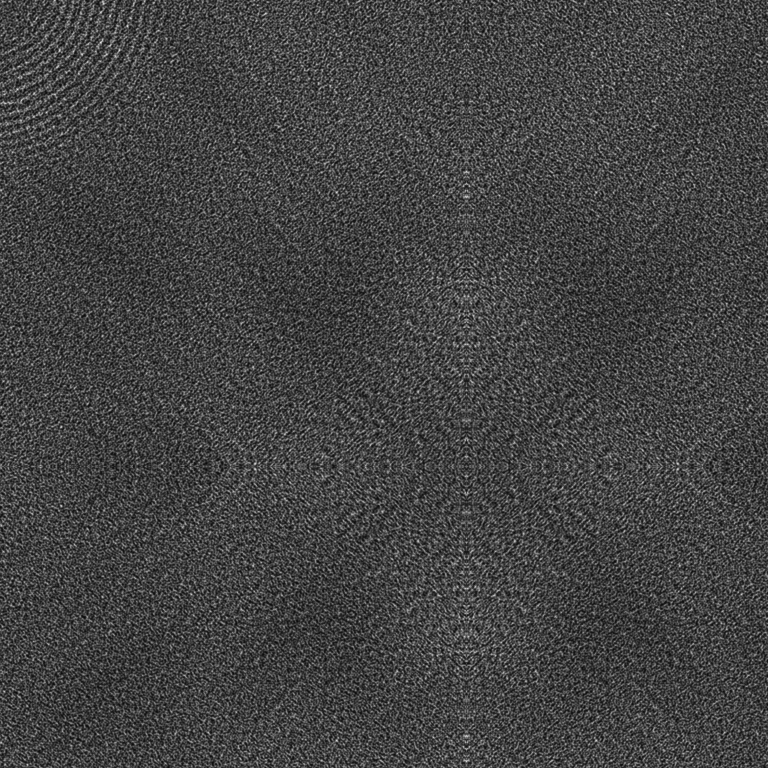
A Shadertoy shader for this texture:

```glsl
const float TAU = 6.2831853;
const vec2 MIRROR_CENTER = vec2(0.6074, 0.3926);
const vec2 RING_CENTER = vec2(0.635, 0.635);   // in folded space
const float RING_SPACING = 0.0128;
const float NOISE_DEVIATION = 0.215;

float hash(vec2 cell) {
    vec3 p = fract(vec3(cell.xyx) * 0.1031);
    p += dot(p, p.yzx + 33.33);
    return fract((p.x + p.y) * p.z);
}

mat2 rotation(float angle) {
    float c = cos(angle), s = sin(angle);
    return mat2(c, s, -s, c);
}

float cornerSlope(vec2 cell, vec2 local, vec2 corner) {
    float angle = TAU * hash(cell + corner);
    return dot(vec2(cos(angle), sin(angle)), local - corner);
}

// Gradient noise scaled to unit deviation
float gradientNoise(vec2 p) {
    vec2 cell = floor(p), f = p - cell;
    vec2 u = f * f * f * (f * (f * 6.0 - 15.0) + 10.0);
    float low = mix(cornerSlope(cell, f, vec2(0, 0)), cornerSlope(cell, f, vec2(1, 0)), u.x);
    float high = mix(cornerSlope(cell, f, vec2(0, 1)), cornerSlope(cell, f, vec2(1, 1)), u.x);
    return mix(low, high, u.y) / NOISE_DEVIATION;
}

float glow(vec2 p, vec2 center, float radius) {
    vec2 d = (p - center) / radius;
    return exp(-dot(d, d));
}

// Fine grain mixed with short streaks along the folded diagonal
float grain(vec2 p, float streakShare) {
    float speckle = gradientNoise(rotation(0.47) * p * 345.0 + 70.3);
    vec2 diagonal = rotation(TAU / 8.0) * p;
    float streak = gradientNoise(diagonal * vec2(130.0, 360.0) + 411.7);
    float mixed = mix(speckle, streak, streakShare);
    return mixed / length(vec2(1.0 - streakShare, streakShare));
}

// Slow changes of brightness and contrast
float shading(vec2 p) {
    float bright = glow(p, vec2(0.21, 0.0), 0.08) + glow(p, vec2(0.0, 0.2), 0.09)
                 + 0.8 * glow(p, vec2(0.13, 0.48), 0.13);
    float dark = glow(p, vec2(0.2, 0.2), 0.09) + 0.8 * glow(p, vec2(0.41, 0.0), 0.07)
               + 0.7 * glow(p, vec2(0.47, 0.3), 0.1);
    float axis = exp(-p.x * 120.0);
    vec2 diagonal = rotation(TAU / 8.0) * p;
    float drift = gradientNoise(diagonal * vec2(16.0, 7.0) + 23.4);
    return 0.12 * bright - 0.14 * dark + 0.1 * axis + 0.025 * drift;
}

// Thin arcs around the far corner, fading in and out with radius
float rings(vec2 p) {
    float radius = length(p - RING_CENTER);
    float wobble = 0.5 * gradientNoise(p * 13.0 + 5.1);
    float wave = 0.5 + 0.5 * cos(TAU * radius / RING_SPACING + wobble);
    float fade = smoothstep(0.02, 0.15, radius) * (1.0 - smoothstep(0.18, 0.3, radius));
    return fade * (pow(wave, 3.0) - 0.22);
}

void mainImage(out vec4 fragColor, in vec2 fragCoord) {
    vec2 uv = fragCoord / iResolution.y;
    vec2 folded = abs(uv - MIRROR_CENTER);

    float streakShare = mix(0.4, 0.52, 1.0 - smoothstep(0.15, 0.4, folded.x + folded.y));
    float g = grain(folded, streakShare);
    float skewed = g + 0.12 * (g * g - 1.0);

    float level = 1.0 + shading(folded);
    float arc = rings(folded);
    float gray = level * (0.264 + 0.103 * skewed);
    gray += arc * (0.2 + 0.05 * g);

    fragColor = vec4(vec3(clamp(gray, 0.04, 1.0)), 1.0);
}
```
